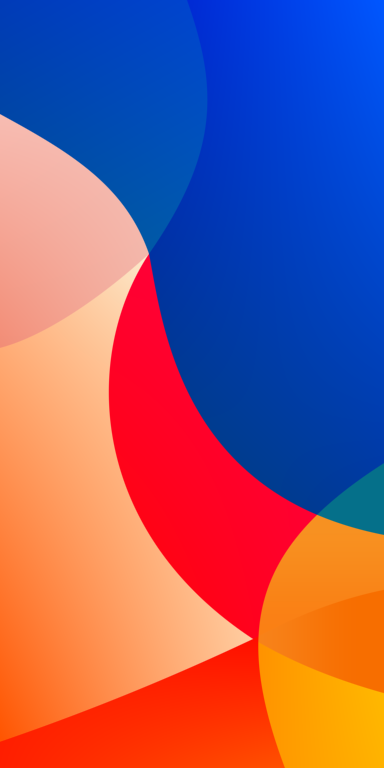
This background is drawn by a Shadertoy shader. Its source:

```glsl
// Overlapping translucent sheets in blue, coral, red and amber.
// Cubic Bezier edges give signed distances; those cut the canvas into regions,
// and each region is filled with its own four-corner colour gradient.

// Points shared by several edges; canvas units are x 0..1, y 0..2.
const vec2 KNOT = vec2(0.388, 1.339);
const vec2 TIP  = vec2(0.659, 0.336);

vec2 bezier(vec2 a, vec2 b, vec2 c, vec2 d, float t) {
    float s = 1.0 - t;
    return s*s*s*a + 3.0*s*s*t*b + 3.0*s*t*t*c + t*t*t*d;
}

vec2 bezierTangent(vec2 a, vec2 b, vec2 c, vec2 d, float t) {
    float s = 1.0 - t;
    return s*s*(b - a) + 2.0*s*t*(c - b) + t*t*(d - c);
}

// Signed distance to a curve, positive on the left of its travel.
// Bisects along the chord; both ends continue as straight lines.
float curveSide(vec2 p, vec2 a, vec2 b, vec2 c, vec2 d) {
    vec2 chord = d - a;
    float lo = 0.0, hi = 1.0;
    for (int i = 0; i < 16; i++) {
        float mid = 0.5*(lo + hi);
        if (dot(bezier(a, b, c, d, mid) - p, chord) < 0.0) lo = mid;
        else hi = mid;
    }
    float t = 0.5*(lo + hi);
    vec2 dir = normalize(bezierTangent(a, b, c, d, t));
    vec2 offset = p - bezier(a, b, c, d, t);
    return dir.x*offset.y - dir.y*offset.x;
}

float cover(float side, float soft) {
    return smoothstep(-soft, soft, side);
}

// Bilinear gradient over the box from lo to hi.
vec3 cornerBlend(vec2 p, vec2 lo, vec2 hi, vec3 bl, vec3 br, vec3 tl, vec3 tr) {
    vec2 k = clamp((p - lo)/(hi - lo), 0.0, 1.0);
    return mix(mix(bl, br, k.x), mix(tl, tr, k.x), k.y);
}

vec3 redFill(vec2 p, float upper) {
    vec3 crimson = cornerBlend(p, vec2(0.28, 0.336), vec2(0.83, 1.339),
        vec3(1.0, 0.02, 0.0), vec3(1.0, 0.0, 0.16),
        vec3(1.0, 0.0, 0.20), vec3(1.0, 0.0, 0.28));
    vec3 scarlet = cornerBlend(p, vec2(0.0), vec2(0.74, 0.336),
        vec3(1.0, 0.12, 0.0), vec3(1.0, 0.32, 0.0),
        vec3(1.0, 0.10, 0.0), vec3(1.0, 0.05, 0.0));
    return mix(scarlet, crimson, upper);
}

vec3 peachFill(vec2 p, float pinkMask) {
    vec3 peach = cornerBlend(p, vec2(0.0, 0.068), vec2(0.659, 1.339),
        vec3(1.0, 0.33, 0.0), vec3(1.0, 0.78, 0.60),
        vec3(1.0, 0.74, 0.55), vec3(1.0, 0.90, 0.76));
    float glow = exp(-7.0*distance(p, KNOT));
    peach = mix(peach, vec3(0.98, 0.94, 0.84), 0.85*glow);
    vec3 pink = cornerBlend(p, vec2(0.0, 1.094), vec2(0.388, 1.703),
        vec3(0.95, 0.55, 0.46), vec3(0.95, 0.70, 0.64),
        vec3(0.97, 0.74, 0.70), vec3(0.96, 0.75, 0.72));
    return mix(peach, pink, pinkMask);
}

vec3 amberFill(vec2 p, float aboveWedge, float belowWedge) {
    vec3 orange = mix(vec3(0.98, 0.50, 0.08), vec3(0.97, 0.57, 0.13),
        smoothstep(0.36, 0.65, p.y));
    vec3 wedge = mix(vec3(0.97, 0.51, 0.10), vec3(0.97, 0.43, 0.0),
        smoothstep(0.66, 0.95, p.x));
    vec3 yellow = cornerBlend(p, vec2(0.67, 0.0), vec2(1.0, 0.336),
        vec3(1.0, 0.58, 0.0), vec3(1.0, 0.70, 0.0),
        vec3(1.0, 0.57, 0.0), vec3(1.0, 0.74, 0.0));
    return mix(mix(wedge, orange, aboveWedge), yellow, belowWedge);
}

vec3 blueFill(vec2 p, float deepMask, float tealMask) {
    vec3 haze = cornerBlend(p, vec2(0.0, 1.339), vec2(0.55, 2.0),
        vec3(0.0, 0.32, 0.56), vec3(0.0, 0.36, 0.68),
        vec3(0.0, 0.23, 0.72), vec3(0.0, 0.27, 0.82));
    vec3 deep = cornerBlend(p, vec2(0.388, 0.607), vec2(1.0, 2.0),
        vec3(0.0, 0.26, 0.45), vec3(0.0, 0.21, 0.60),
        vec3(0.0, 0.13, 0.80), vec3(0.0, 0.34, 1.0));
    return mix(mix(haze, deep, deepMask), vec3(0.02, 0.44, 0.54), tealMask);
}

void mainImage(out vec4 fragColor, in vec2 fragCoord) {
    vec2 p = fragCoord/iResolution.xy*vec2(1.0, 2.0);
    float soft = 0.8/iResolution.x;

    // Edges
    float blueSide = p.x < KNOT.x
        ? curveSide(p, vec2(0.0, 1.703), vec2(0.182, 1.604), vec2(0.326, 1.518), KNOT)
        : curveSide(p, KNOT, vec2(0.424, 1.154), vec2(0.469, 0.711), vec2(1.0, 0.607));
    float deepSide = curveSide(p, vec2(0.487, 2.0), vec2(0.565, 1.779), vec2(0.576, 1.609), KNOT);
    float pinkSide = -curveSide(p, KNOT, vec2(0.286, 1.245), vec2(0.13, 1.128), vec2(0.0, 1.094));
    float redSide = curveSide(p, KNOT, vec2(0.214, 1.076), vec2(0.227, 0.62), TIP);
    float upperSide = curveSide(p, vec2(0.0, 0.068), vec2(0.227, 0.146), vec2(0.443, 0.234), TIP);
    float wedgeTop = curveSide(p, TIP, vec2(0.781, 0.401), vec2(0.885, 0.44), vec2(1.0, 0.464));
    float wedgeBase = curveSide(p, TIP, vec2(0.768, 0.271), vec2(0.885, 0.227), vec2(1.0, 0.195));
    float amberSide = curveSide(p, vec2(1.0, 0.794), vec2(0.667, 0.581), vec2(0.602, 0.372), vec2(0.742, 0.0));

    // Layers, back to front
    float upper = cover(upperSide, soft);
    float amber = cover(amberSide, soft);
    vec3 color = redFill(p, upper);
    color = mix(color, peachFill(p, cover(pinkSide, soft)), upper*cover(-redSide, soft));
    color = mix(color, amberFill(p, cover(wedgeTop, soft), cover(-wedgeBase, soft)), amber);
    color = mix(color, blueFill(p, cover(deepSide, soft), amber), cover(blueSide, soft));
    fragColor = vec4(color, 1.0);
}
```
